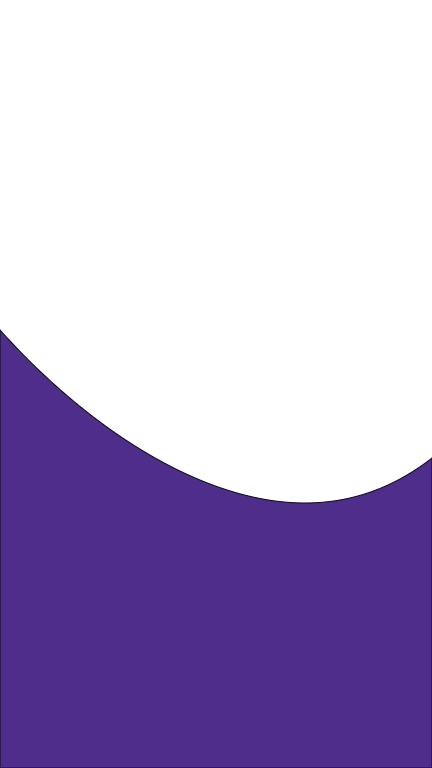
Give the GLSL for this background, as a Shadertoy shader.

```glsl
// A flat purple field under white space, its top edge a lopsided valley.
// The edge is a quartic height curve; dividing by its slope gives a distance
// that drives both the smooth fill and a hairline dark outline.

// Height of the valley edge, as a share of the canvas height
float valley(float x) {
    return 0.5703 + x * (-0.6255 + x * (0.5162 + x * (-0.2578 + x * 0.2004)));
}

float valleySlope(float x) {
    return -0.6255 + x * (1.0324 + x * (-0.7734 + x * 0.8016));
}

// Share of a pixel lying on the negative side of an edge
float coverage(float dist, float pixel) {
    return clamp(0.5 - dist / pixel, 0.0, 1.0);
}

void mainImage(out vec4 fragColor, in vec2 fragCoord) {
    vec2 uv = fragCoord / iResolution.xy;
    float aspect = iResolution.y / iResolution.x;
    float pixel = 1.0 / iResolution.x;

    // Signed distance to the edge in canvas widths, negative inside the field
    float slope = valleySlope(uv.x) * aspect;
    float edge = (uv.y - valley(uv.x)) * aspect / sqrt(1.0 + slope * slope);

    // Distance to the left, right and bottom sides of the canvas
    float side = min(min(uv.x, 1.0 - uv.x), uv.y * aspect);

    // Fill
    vec3 white = vec3(1.0);
    vec3 purple = vec3(0.31, 0.176, 0.545);
    float field = coverage(edge, pixel);
    vec3 color = mix(white, purple, field);

    // Hairline outline along the curve and around the field
    float halfWidth = 0.0012;
    float curveLine = coverage(edge - halfWidth, pixel) - coverage(edge + halfWidth, pixel);
    float sideLine = coverage(side - halfWidth, pixel) * field;
    vec3 ink = vec3(0.06, 0.04, 0.1);
    color = mix(color, ink, max(curveLine, sideLine));

    fragColor = vec4(color, 1.0);
}
```
